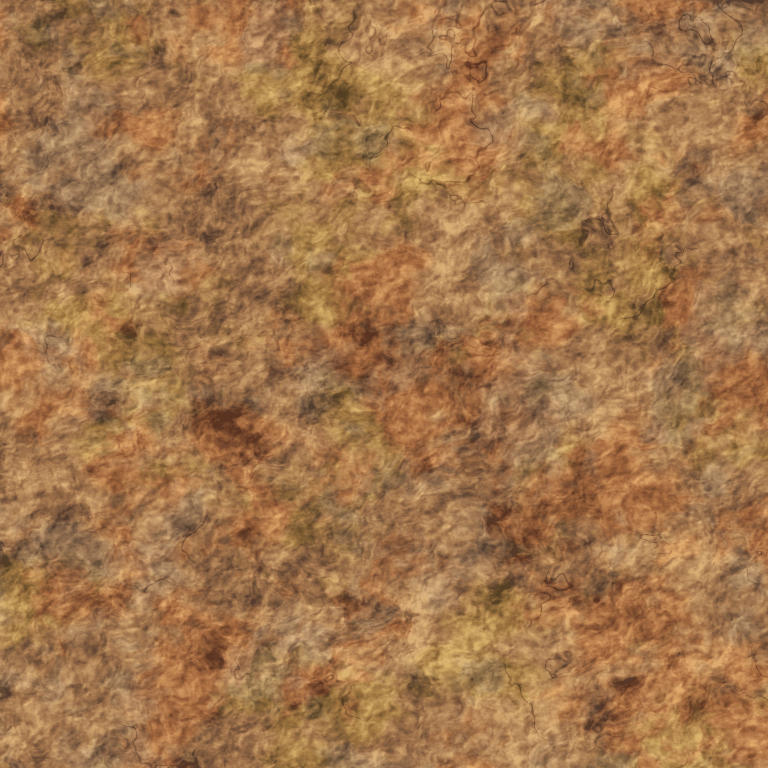
Write a Shadertoy shader that draws this texture.

```glsl
// Weathered ochre rock face with rust stains, dark pits, pale veins and thin cracks.

float hash(vec2 p) {
    vec3 q = fract(vec3(p.xyx) * 0.1031);
    q += dot(q, q.yzx + 33.33);
    return fract((q.x + q.y) * q.z);
}

float noise(vec2 p) {
    vec2 i = floor(p), f = fract(p);
    f = f * f * f * (f * (f * 6.0 - 15.0) + 10.0);
    return mix(mix(hash(i), hash(i + vec2(1, 0)), f.x),
               mix(hash(i + vec2(0, 1)), hash(i + vec2(1, 1)), f.x), f.y);
}

// Rotated octaves, normalised to a mean of one half
float fbm(vec2 p, int octaves) {
    float sum = 0.0, total = 0.0, amp = 1.0;
    for (int i = 0; i < octaves; i++) {
        p = mat2(1.6, 1.2, -1.2, 1.6) * p + 17.3;
        sum += amp * noise(p);
        total += amp;
        amp *= 0.64;
    }
    return sum / total;
}

// Rugged surface: lumps broken by sharp folds
float height(vec2 p) {
    float lumps = fbm(p * 7.0 + 40.0, 5);
    float folds = abs(fbm(p * 5.0 + 71.0, 5) - 0.5);
    return lumps + 1.2 * folds;
}

// Thin line along the middle level of a noise field
float contour(vec2 p, float width) {
    return 1.0 - smoothstep(0.0, width, abs(fbm(p, 5) - 0.5));
}

void mainImage(out vec4 fragColor, in vec2 fragCoord) {
    vec2 uv = fragCoord / iResolution.y;

    // Ragged, slightly slanted coordinates
    vec2 warp = vec2(fbm(uv * 6.0 + 3.0, 4), fbm(uv * 6.0 + 29.0, 4)) - 0.5;
    vec2 p = mat2(0.96, -0.28, 0.28, 1.15) * uv + 0.045 * warp;

    // Light and dark at three scales, plus relief lit from the upper left
    float relief = height(p) - height(p + vec2(-0.0025, 0.0035));
    float grain = fbm(uv * vec2(34.0, 42.0) + 7.0, 4) - 0.5;
    float tone = 0.53 + 0.65 * (fbm(p * 2.5 + 11.0, 5) - 0.5)
               + 0.85 * (fbm(p * 8.0 + 5.0, 5) - 0.5)
               + 1.15 * grain + 2.6 * relief;

    // Dark pits gathered in patches
    float pits = smoothstep(0.54, 0.7, fbm(p * 11.0 + 90.0, 5));
    tone -= 0.4 * pits * smoothstep(0.38, 0.6, fbm(p * 3.0 + 63.0, 3));

    // Short cracks and pale veins, each kept to a few places
    float crackArea = smoothstep(0.55, 0.66, fbm(uv * 3.0 + 52.0, 3));
    float crack = contour(uv * 3.0 + 0.1 * warp + 8.0, 0.014) * crackArea;
    float veinArea = smoothstep(0.54, 0.68, fbm(uv * 2.5 + 83.0, 3));
    float vein = contour(uv * 1.5 + 33.0, 0.03) * veinArea;
    tone += 0.2 * vein - 0.45 * crack;
    tone = clamp(tone, -0.25, 1.2);

    // Brown to ochre to sandy tan
    vec3 brown = vec3(0.43, 0.305, 0.215);
    vec3 ochre = vec3(0.63, 0.45, 0.295);
    vec3 sand = vec3(0.79, 0.62, 0.415);
    vec3 color = tone < 0.5 ? mix(brown, ochre, tone * 2.0)
                            : mix(ochre, sand, tone * 2.0 - 1.0);

    // Mineral stains: rust, yellow lichen tint and cool grey
    float rust = smoothstep(0.46, 0.66, fbm(p * 5.0 + 120.0, 5));
    float yellow = smoothstep(0.5, 0.7, fbm(p * 3.5 + 150.0, 5));
    float grey = smoothstep(0.5, 0.7, fbm(p * 5.5 + 180.0, 5));
    color += rust * vec3(0.025, -0.03, -0.045);
    color += yellow * (1.0 - rust) * vec3(0.0, 0.015, -0.04);
    float luma = dot(color, vec3(0.36, 0.5, 0.14));
    color = mix(color, luma * vec3(1.12, 0.97, 0.8), 0.35 * grey);

    fragColor = vec4(clamp(color, 0.0, 1.0), 1.0);
}
```
